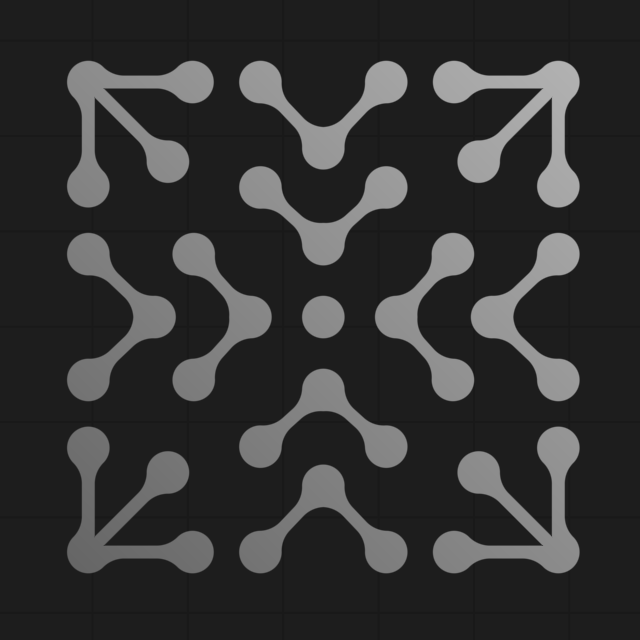
Write a Shadertoy shader that draws this pattern.

```glsl
#define CENTER vec2(0.5052, 0.5046)
#define DOT_RADIUS 0.0332
#define STEM_HALF 0.0101
#define FILLET_REACH 0.056
#define EDGE_SOFTNESS 0.0014
#define GRID_STEP 0.149
#define GRID_OFFSET vec2(0.1445, 0.0425)
#define BACKGROUND 0.115
#define MID_GRAY 0.547
#define GRAY_SLOPE 0.19

// Dot at the origin flowing into a stem along +x through a round fillet.
float dotWithStem(vec2 p) {
    p.y = abs(p.y);
    float filletRadius = (FILLET_REACH * FILLET_REACH + STEM_HALF * STEM_HALF
        - DOT_RADIUS * DOT_RADIUS) / (2.0 * (DOT_RADIUS - STEM_HALF));
    vec2 filletCenter = vec2(FILLET_REACH, STEM_HALF + filletRadius);
    if (p.x > FILLET_REACH) return p.y - STEM_HALF;
    if (p.x > 0.0 && p.y * filletCenter.x < p.x * filletCenter.y)
        return filletRadius - length(p - filletCenter);
    return length(p) - DOT_RADIUS;
}

// Stem from a to b, with a dot at b and optionally another at a.
float limb(vec2 p, vec2 a, vec2 b, bool bothEnds) {
    float len = distance(a, b);
    vec2 along = (a - b) / len;
    vec2 q = vec2(dot(p - b, along), dot(p - b, vec2(-along.y, along.x)));
    if (bothEnds) q.x = min(q.x, len - q.x);
    else if (q.x > len) return length(q - vec2(len, 0.0)) - STEM_HALF;
    return dotWithStem(q);
}

// Whole ornament, folded into one eighth of the square.
float ornament(vec2 p) {
    p = abs(p);
    if (p.x > p.y) p = p.yx;
    float d = length(p) - DOT_RADIUS;

    // Chevrons
    d = min(d, limb(p, vec2(0.0, 0.1139), vec2(0.0983, 0.2025), true));
    d = min(d, limb(p, vec2(0.0, 0.2637), vec2(0.0983, 0.3672), true));

    // Corner fans: the shared dot swells only on the outer side
    vec2 corner = vec2(0.3672);
    d = min(d, limb(p, corner, vec2(0.2044, corner.y), p.y > corner.y));
    return min(d, limb(p, corner, vec2(0.2428), false));
}

// Faint grid coverage
float gridLines(vec2 uv) {
    vec2 cell = abs(fract((uv - GRID_OFFSET) / GRID_STEP + 0.5) - 0.5) * GRID_STEP;
    vec2 line = 1.0 - smoothstep(0.0005, 0.0028, cell);
    return max(line.x, line.y);
}

void mainImage(out vec4 fragColor, in vec2 fragCoord) {
    vec2 uv = (fragCoord - 0.5 * iResolution.xy) / iResolution.y + 0.5;
    vec2 p = uv - CENTER;

    float ground = BACKGROUND - 0.018 * gridLines(uv);
    float metal = MID_GRAY + GRAY_SLOPE * (p.x + p.y);
    float softness = max(EDGE_SOFTNESS, 0.7 / iResolution.y);
    float cover = 1.0 - smoothstep(-softness, softness, ornament(p));

    fragColor = vec4(vec3(mix(ground, metal, cover)), 1.0);
}
```
